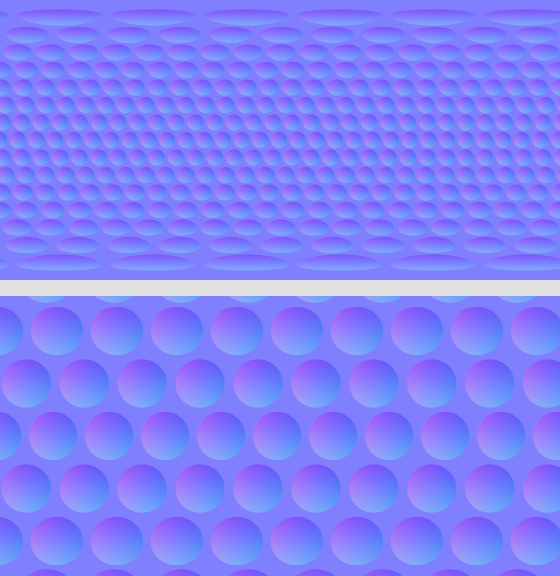
Top: the whole. Bottom: its middle third, enlarged.
This texture map is drawn by a Shadertoy shader. Its source:

```glsl
// Normal map of a dimpled ball: staggered rings of round hollows, unwrapped by longitude and latitude
#define BANDS 16.0          // latitude steps from pole to pole
#define EQUATOR_COUNT 30.0  // hollows around the widest ring
#define RADIUS 0.46         // hollow radius, in latitude steps
#define SLOPE 0.36          // surface tilt at the rim
#define EDGE_PIXELS 1.2     // rim smoothing

const float PI = 3.14159265;

// Turn of each ring, in hollow spacings, from the equator to the poles
const float RING_PHASE[8] = float[8](0.95, 0.12, 0.28, 0.03, 0.98, 0.53, 0.53, 0.64);

// Offset to the nearest hollow: x scaled like the longitude slope, y in latitude, z the distance
vec3 nearestHollow(float longitude, float colatitude) {
    float ring = clamp(round(colatitude * BANDS / PI), 1.0, BANDS - 1.0);
    float ringColatitude = ring * PI / BANDS;
    float count = round(EQUATOR_COUNT * sin(ringColatitude));
    float phase = RING_PHASE[int(abs(ring - 0.5 * BANDS))];

    float spacing = 2.0 * PI / count;
    float cell = longitude / spacing - phase;
    float across = (cell - round(cell)) * spacing;
    float along = colatitude - ringColatitude;

    // Chord across the sphere, so hollows widen towards the poles
    float stretch = sin(colatitude) * sin(ringColatitude);
    float halfChord = 2.0 * sin(0.5 * across);
    float dist = sqrt(along * along + stretch * halfChord * halfChord);
    return vec3(stretch * sin(across), along, dist);
}

void mainImage(out vec4 fragColor, in vec2 fragCoord) {
    vec2 uv = fragCoord / iResolution.xy;
    vec3 hollow = nearestHollow(uv.x * 2.0 * PI, uv.y * PI);

    // Parabolic bowl with a crisp rim; the edge width follows the ellipse in map space
    float radius = RADIUS * PI / BANDS;
    float gradient = length(hollow.xy) / max(hollow.z, 1e-4);
    float edge = 0.5 * EDGE_PIXELS * PI / iResolution.y * max(gradient, 0.2);
    float inside = 1.0 - smoothstep(-edge, edge, hollow.z - radius);

    // Pack the normal into colour
    vec3 normal = normalize(vec3(-SLOPE * inside * hollow.xy / radius, 1.0));
    fragColor = vec4(0.5 + 0.5 * normal, 1.0);
}
```
